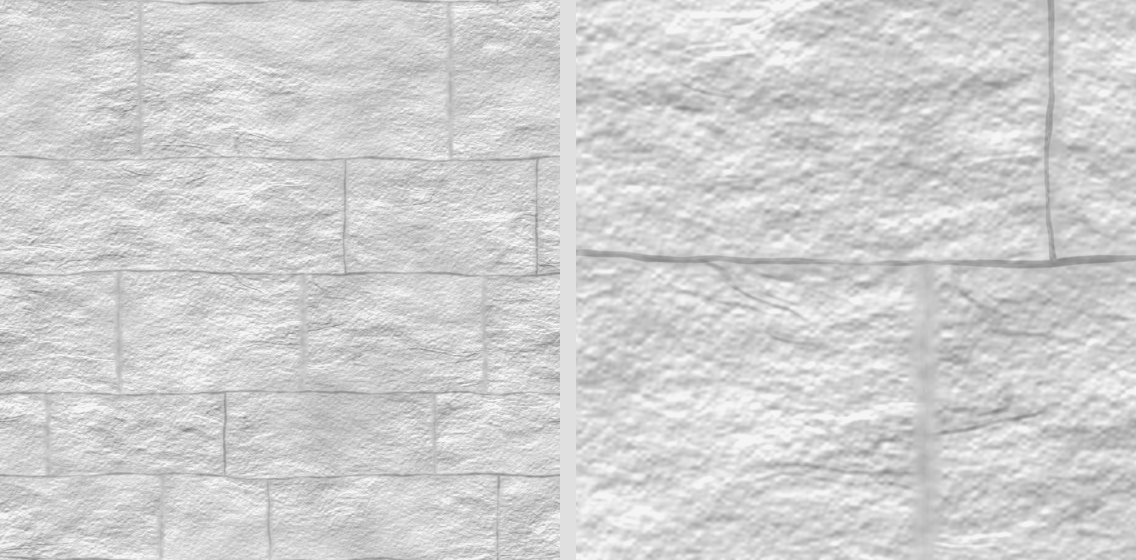
Left, the full canvas; right, a detail of the centre.
A WebGL 2 fragment shader for this texture:

```glsl
#version 300 es
precision highp float;
// Pale weathered ashlar wall: five courses of large stone blocks, tiling both ways.
// Layered periodic noise makes the bedding, ledges and grain of each block, lit from
// above by height differences; wavering joints, sharp or mortared, separate the blocks.

uniform vec2 u_resolution;
out vec4 outColor;

const int ROWS = 5;
const float COURSE_BASE[ROWS] = float[](0.0, 0.150, 0.298, 0.510, 0.717);
const float ABSENT = 9.0;
// Upright joints of each course, from the bottom, and how sharply each is cut
const vec3 JOINT_X[ROWS] = vec3[](
    vec3(0.290, 0.480, 0.890), vec3(0.085, 0.402, 0.777), vec3(0.214, 0.540, 0.865),
    vec3(0.616, 0.960, ABSENT), vec3(0.250, 0.803, ABSENT));
const vec3 JOINT_CUT[ROWS] = vec3[](
    vec3(0.2, 0.6, 0.8), vec3(0.2, 0.9, 0.4), vec3(0.2, 0.1, 0.15),
    vec3(1.0, 0.9, 0.0), vec3(0.25, 0.2, 0.0));

const float BASE_TONE = 0.806;
const float STONE_VARIATION = 0.025;
const float RELIEF = 1.15;
const float LIGHT_STEP = 0.0021;
const float CUT_WIDTH = 0.0014;
const float MORTAR_WIDTH = 0.010;
const float MORTAR_TONE = 0.762;
const float CUT_DEPTH = 0.17;
const float CREVICE_DEPTH = 0.07;
const float LIP_LIGHT = 0.05;

float hash(vec3 v) {
    v = fract(v * 0.1031);
    v += dot(v, v.zyx + 31.32);
    return fract((v.x + v.y) * v.z);
}

// Value noise whose lattice repeats once per canvas
float noise(vec2 p, vec2 freq, float seed) {
    vec2 cell = floor(p * freq), f = fract(p * freq);
    f = f * f * (3.0 - 2.0 * f);
    vec2 a = mod(cell, freq), b = mod(cell + 1.0, freq);
    return mix(mix(hash(vec3(a, seed)), hash(vec3(b.x, a.y, seed)), f.x),
               mix(hash(vec3(a.x, b.y, seed)), hash(vec3(b, seed)), f.x), f.y);
}

float fbm(vec2 p, vec2 freq, int octaves, float seed) {
    float sum = 0.0, total = 0.0, amp = 1.0;
    for (int i = 0; i < octaves; i++) {
        sum += amp * noise(p, freq, seed + float(i) * 7.0);
        total += amp;
        amp *= 0.5;
        freq *= 2.0;
    }
    return sum / total;
}

// Bend the bedding planes so the layers slope and undulate
vec2 bend(vec2 p, float seed) {
    return p + vec2(0.0, 0.08 * (fbm(p, vec2(4.0, 5.0), 3, seed + 3.0) - 0.5));
}

// Stretched noise whose contours trace the broken bedding, and where it breaks
float bedding(vec2 q, float seed) {
    return fbm(q, vec2(6.0, 20.0), 4, seed + 23.0) - 0.5;
}

float breakage(vec2 p, float seed) {
    return smoothstep(0.44, 0.64, fbm(p, vec2(12.0, 20.0), 3, seed + 31.0));
}

float stoneHeight(vec2 p, float seed, float rough) {
    vec2 q = bend(p, seed);
    float strata = fbm(q, vec2(24.0, 56.0), 4, seed);
    float grain = fbm(p, vec2(170.0, 210.0), 2, seed + 11.0);
    float contour = bedding(q, seed), ledges = 0.0;
    for (int i = -1; i <= 1; i++)
        ledges += smoothstep(-0.018, 0.018, contour - 0.09 * float(i));
    return strata * mix(0.25, 0.65, rough) + grain * mix(0.18, 0.27, rough)
         + 0.12 * ledges * breakage(p, seed) * mix(0.4, 1.0, rough);
}

float wrapDistance(float a, float b) {
    return fract(a - b + 0.5) - 0.5;
}

float line(float dist, float width, float pixel) {
    return 1.0 - smoothstep(width - pixel, width + pixel, dist);
}

void main() {
    vec2 p = gl_FragCoord.xy / u_resolution;
    float pixel = 1.0 / min(u_resolution.x, u_resolution.y);

    // Wavering coordinates for the joints
    vec2 waver = vec2(fbm(p, vec2(6.0, 14.0), 4, 201.0), fbm(p, vec2(9.0, 6.0), 5, 233.0)) - 0.5;
    vec2 w = fract(p + waver * vec2(0.012, 0.020));

    // Course and stone under this point
    int row = 0;
    for (int i = 1; i < ROWS; i++) row += int(step(COURSE_BASE[i], w.y));
    float stone = 0.0, stonesInRow = 0.0;
    for (int i = 0; i < 3; i++) {
        stone += step(JOINT_X[row][i], w.x);
        stonesInRow += step(JOINT_X[row][i], 1.0);
    }
    float seed = float(row) * 13.0 + mod(stone, stonesInRow) * 41.0;

    // Stone face: stains, bedding colour, pale flakes, dark crevices and lit relief
    vec2 q = bend(p, seed);
    float rough = smoothstep(0.32, 0.68, fbm(p, vec2(5.0, 7.0), 3, 77.0));
    float tone = BASE_TONE + STONE_VARIATION * (hash(vec3(seed, 5.0, 9.0)) - 0.5);
    tone += 0.07 * (fbm(p, vec2(3.0, 4.0), 3, 91.0) - 0.5);
    tone += 0.19 * (fbm(q, vec2(14.0, 36.0), 4, seed + 51.0) - 0.5);
    float flakes = smoothstep(0.53, 0.62, fbm(q, vec2(26.0, 60.0), 3, seed + 63.0));
    tone += 0.042 * flakes * mix(0.3, 1.0, rough);
    float crevice = 1.0 - smoothstep(0.004, 0.022, abs(bedding(q, seed)));
    tone -= CREVICE_DEPTH * crevice * breakage(p, seed) * rough;
    vec2 lit = p + LIGHT_STEP * vec2(-0.3, 1.0);
    tone += RELIEF * (stoneHeight(p, seed, rough) - stoneHeight(lit, seed, rough));

    // Joints: a dark cut that fades in and out, inside a ragged band of mortar
    float wear = smoothstep(0.25, 0.70, fbm(p, vec2(22.0, 22.0), 3, 151.0));
    float sand = fbm(p, vec2(128.0, 128.0), 2, 171.0) - 0.5;
    float cutWidth = CUT_WIDTH * mix(0.6, 1.6, wear), band = MORTAR_WIDTH * mix(0.7, 1.3, wear);
    float cut = 0.0, mortar = 0.0, lip = 0.0;
    for (int i = 0; i < ROWS; i++) {
        float d = wrapDistance(w.y, COURSE_BASE[i]);
        cut = max(cut, line(abs(d), cutWidth, pixel) * mix(0.35, 1.0, wear));
        mortar = max(mortar, 0.75 * exp(-abs(d) / (0.4 * band)));
        lip = max(lip, smoothstep(0.001, 0.003, d) * (1.0 - smoothstep(0.004, 0.010, d)));
    }
    for (int i = 0; i < 3; i++) {
        if (JOINT_X[row][i] > 1.0) continue;
        float d = abs(wrapDistance(w.x, JOINT_X[row][i])), sharp = JOINT_CUT[row][i];
        cut = max(cut, line(d, cutWidth, pixel) * sharp * mix(0.5, 1.0, wear));
        mortar = max(mortar, (1.0 - smoothstep(0.2, 1.0, d / band)) * (0.9 - 0.4 * sharp));
    }
    tone = mix(tone, MORTAR_TONE + 0.16 * sand, mortar);
    tone += LIP_LIGHT * lip * (1.0 - wear) - CUT_DEPTH * cut;

    outColor = vec4(vec3(clamp(tone, 0.5, 0.96)), 1.0);
}
```
